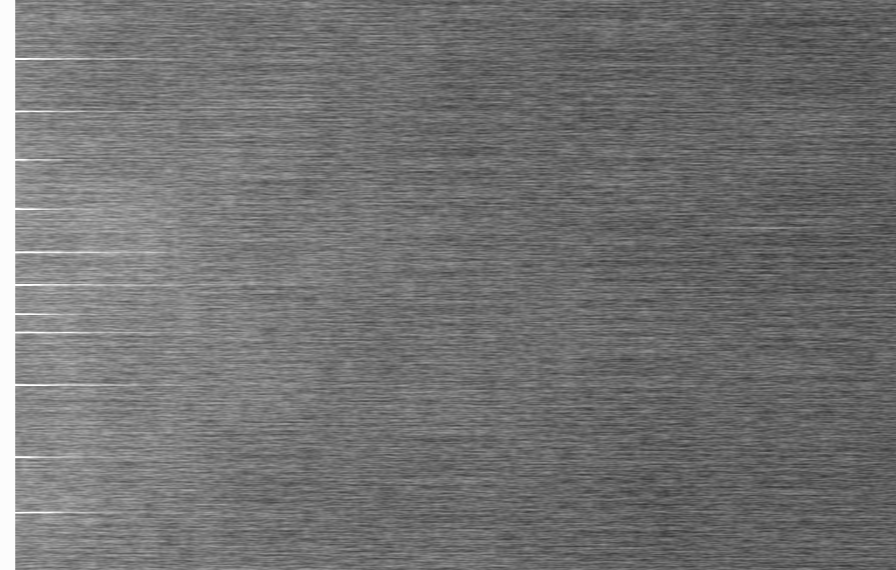
Reproduce this texture procedurally as a Shadertoy shader.

```glsl
// Brushed steel sheet with fine horizontal grain, bright edge scratches and a white left margin.

float hash(vec2 p) {
    uvec2 q = uvec2(ivec2(floor(p))) * uvec2(1597u, 3812u);
    uint n = (q.x ^ (q.y + 7919u)) * 73189u;
    n = (n ^ (n >> 15)) * 668265u;
    n = (n ^ (n >> 13)) * 374761u;
    return float((n ^ (n >> 16)) & 65535u) / 65535.0;
}

// Dot product of a random unit gradient with the offset from its lattice corner
float corner(vec2 cell, vec2 offset) {
    float angle = 6.2832 * hash(cell);
    return dot(vec2(cos(angle), sin(angle)), offset);
}

float gradientNoise(vec2 p) {
    vec2 i = floor(p), f = fract(p);
    vec2 u = f * f * f * (f * (f * 6.0 - 15.0) + 10.0);
    vec2 e = vec2(1.0, 0.0);
    float low = mix(corner(i, f), corner(i + e.xy, f - e.xy), u.x);
    float high = mix(corner(i + e.yx, f - e.yx), corner(i + e.xx, f - e.xx), u.x);
    return mix(low, high, u.y);
}

// Short, fine and long fibres layered along the brushing direction
float brushedGrain(vec2 uv) {
    float fibres = 0.16 * gradientNoise(uv * vec2(45.0, 326.0));
    fibres += 0.10 * gradientNoise(uv * vec2(130.0, 326.0) + vec2(31.0, 700.0));
    fibres += 0.12 * gradientNoise(uv * vec2(5.0, 231.0) + vec2(67.0, 1400.0));
    return fibres;
}

// Thin scratches that start at the left edge and fade, gathered near mid height
float edgeScratches(vec2 uv, float pixel) {
    float light = 0.0;
    for (int k = 0; k < 11; k++) {
        float id = float(k);
        float t = (id - 5.0 + 0.7 * (hash(vec2(id, 11.0)) - 0.5)) / 5.0;
        float y = 0.5 + 0.43 * sign(t) * pow(abs(t), 1.5);
        float line = clamp((0.0014 - abs(uv.y - y)) / pixel + 0.5, 0.0, 1.0);
        float reach = mix(0.02, 0.07, hash(vec2(id, 23.0)));
        float x = max(uv.x - 0.017, 0.0);
        float fade = 0.55 * exp(-x / reach) + 0.13 * exp(-x / (4.0 * reach));
        light += line * fade;
    }
    return light;
}

void mainImage(out vec4 fragColor, in vec2 fragCoord) {
    vec2 uv = fragCoord / iResolution.xy;
    vec2 pixel = 1.0 / iResolution.xy;
    float left = 1.0 - uv.x;

    // Broad sheen, brightest at the left and around mid height
    float steel = mix(0.372, 0.525, pow(left, 1.5));
    steel += left * left * (0.06 * exp(-pow((uv.y - 0.47) / 0.28, 2.0)) - 0.015);
    steel += 0.04 * gradientNoise(uv * vec2(3.0, 4.0) + 19.0);

    // Faint upright smudges
    steel += 0.05 * (0.3 + left * left) * gradientNoise(uv * vec2(18.0, 4.0) + 83.0);

    steel += brushedGrain(uv);
    steel += edgeScratches(uv, pixel.y);

    // One faint scratch on the right
    float scratch = clamp((0.0014 - abs(uv.y - 0.6)) / pixel.y + 0.5, 0.0, 1.0);
    steel += 0.16 * scratch * smoothstep(0.76, 0.82, uv.x) * smoothstep(1.0, 0.85, uv.x);

    // White margin
    float sheet = clamp((uv.x - 0.017) / pixel.x + 0.5, 0.0, 1.0);
    fragColor = vec4(vec3(mix(0.99, clamp(steel, 0.0, 1.0), sheet)), 1.0);
}
```
